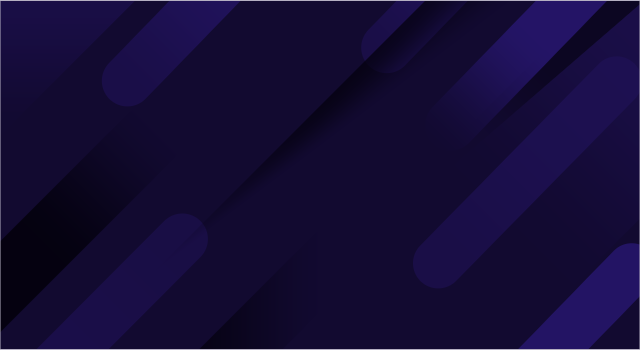
Write a WebGL 1 fragment shader that draws this background.

```glsl
precision highp float;
// Dark indigo background of diagonal rounded bars, soft shadows and faint glows.
// Bars are capsule distance functions; shadows and glows are diagonal bands
// with fades, all layered over a flat base and closed by a thin pale frame.
uniform vec2 u_resolution;

// Antialiased step: 1 where d is positive
float cover(float d) {
  return clamp(d * u_resolution.y + 0.5, 0.0, 1.0);
}

// Coverage of a rounded bar from a to b
float bar(vec2 p, vec2 a, vec2 b, float radius) {
  vec2 ab = b - a;
  float t = clamp(dot(p - a, ab) / dot(ab, ab), 0.0, 1.0);
  return cover(radius - length(p - a - ab * t));
}

// Coverage of a diagonal strip between two across values
float strip(float across, float low, float high) {
  return cover((across - low) * 0.707) * cover((high - across) * 0.707);
}

void main() {
  // Height is one unit; diagonal axes follow the bars
  vec2 p = gl_FragCoord.xy / u_resolution.y;
  float width = u_resolution.x / u_resolution.y;
  float along = p.x + p.y;
  float across = p.x - p.y;

  vec3 violet = vec3(0.14, 0.08, 0.40);
  vec3 indigo = vec3(0.105, 0.057, 0.29);
  vec3 shade = vec3(0.015, 0.004, 0.055);
  vec3 color = vec3(0.07, 0.038, 0.19);

  // Corner glows: upper left, then the wide right band beside its shadow
  color = mix(color, indigo, cover(-0.612 - across) * 0.9 * smoothstep(0.6, 1.05, p.y));
  float bandEdge = 0.786 + 0.073 * (along - 2.07);
  color = mix(color, shade, strip(across, 0.7, bandEdge) * 0.42 * smoothstep(1.95, 2.4, along));
  color = mix(color, indigo, strip(across, bandEdge, 1.453) * 0.9 * smoothstep(1.8, 2.8, along));

  // Dark strips on the left and along the bottom
  color = mix(color, shade, strip(across, -0.31, -0.05) * 0.95 * (1.0 - smoothstep(0.4, 1.13, along)));
  color = mix(color, shade, strip(across, 0.567, 0.805) * 0.8 * (1.0 - smoothstep(0.52, 0.95, p.x)));

  // Translucent bars
  float topLeft = bar(p, vec2(0.364, 0.769), vec2(0.65, 1.064), 0.073);
  color = mix(color, mix(indigo, violet, smoothstep(1.1, 1.7, along) * 0.7), topLeft * 0.92);
  float topMiddle = bar(p, vec2(1.105, 0.864), vec2(1.30, 1.065), 0.073);
  color = mix(color, mix(indigo, violet, smoothstep(1.9, 2.3, along) * 0.5), topMiddle * 0.88);
  float lowerLeft = bar(p, vec2(0.521, 0.317), vec2(0.14, -0.065), 0.073);
  color = mix(color, indigo, lowerLeft * mix(0.95, 0.8, smoothstep(0.2, 0.9, along)));
  float longRight = bar(p, vec2(1.252, 0.248), vec2(1.762, 0.767), 0.072);
  color = mix(color, mix(indigo, violet, smoothstep(1.5, 2.2, along) * 0.3), longRight * 0.88);

  // Bright bars; the upper one dissolves toward its lower end
  float topRight = bar(p, vec2(1.288, 0.643), vec2(1.70, 1.067), 0.073);
  color = mix(color, violet, topRight * smoothstep(1.8, 2.45, along));
  float lowerRight = bar(p, vec2(1.805, 0.233), vec2(1.52, -0.06), 0.072);
  color = mix(color, violet, lowerRight * 0.97);

  // Central blade shadow: crisp upper edge, widening soft lower edge
  float bladeWidth = max(0.15 * (along - 0.65), 0.001);
  float falloff = 1.0 - smoothstep(0.0, 1.0, (across - 0.217) / bladeWidth);
  float blade = cover((across - 0.217) * 0.707) * falloff * smoothstep(0.6, 1.7, along);
  color = mix(color, shade, blade * 0.75);

  // Thin pale frame, fainter at the sides
  vec2 inset = min(p, vec2(width, 1.0) - p);
  vec2 frame = 1.0 - smoothstep(0.002, 0.004, inset);
  color = mix(color, vec3(0.71, 0.69, 0.76), max(frame.y, frame.x * 0.5));

  gl_FragColor = vec4(color, 1.0);
}
```
